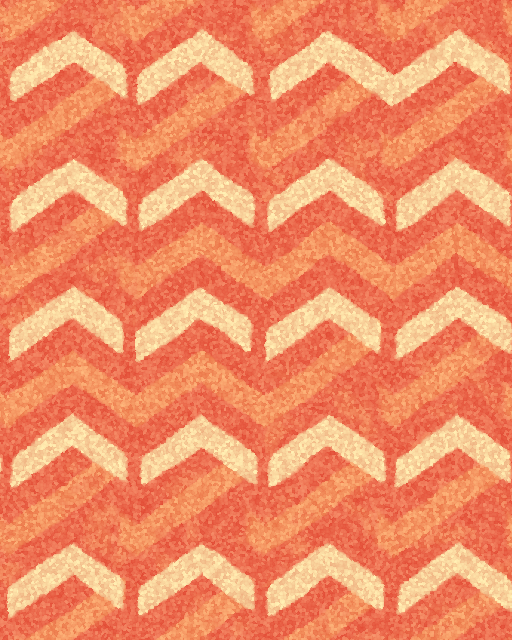
Give the GLSL for this pattern, as a Shadertoy shader.

```glsl
const float PERIOD = 0.2005;                // both ways, in canvas heights
const vec2 FIRST_PEAK = vec2(0.1135, 0.0455); // from the upper left
const float SLOPE = 0.72;
const float STRIPE = 0.25;                  // stripe depth, in periods
const float TUFT_SIZE = 0.0048;
const float EDGE_FUZZ = 0.014;
const vec3 CREAM = vec3(0.975, 0.825, 0.610);
const vec3 ORANGE = vec3(0.960, 0.590, 0.385);
const vec3 CORAL = vec3(0.925, 0.425, 0.310);
const vec3 GRAIN = vec3(0.055, 0.190, 0.150);

vec2 hash2(vec2 p) {
    vec3 q = fract(p.xyx * vec3(0.1031, 0.1030, 0.0973));
    q += dot(q, q.yzx + 33.33);
    return fract((q.xx + q.yz) * q.zy);
}

// Nearest tuft: xy = offset to its centre, z = its random shade
vec3 tuft(vec2 p) {
    vec2 cell = floor(p), f = fract(p);
    vec3 nearest = vec3(9.0, 9.0, 0.0);
    for (int y = -1; y <= 1; y++)
    for (int x = -1; x <= 1; x++) {
        vec2 g = vec2(x, y);
        vec2 offset = g + hash2(cell + g + 71.0) - f;
        if (dot(offset, offset) < dot(nearest.xy, nearest.xy))
            nearest = vec3(offset, hash2(cell + g + 413.0).x);
    }
    return nearest;
}

// Layered sines, about -1 to 1
float waves(vec2 p) {
    float sum = 0.0, amp = 0.5;
    for (int i = 0; i < 4; i++) {
        sum += amp * sin(p.x + 1.7 * sin(p.y)) * cos(p.y - 1.3 * sin(p.x));
        p = mat2(1.5, 1.1, -1.1, 1.5) * p + 2.3;
        amp *= 0.62;
    }
    return sum;
}

float roundBox(vec2 p, vec2 halfSize, float radius) {
    vec2 d = abs(p) - halfSize + radius;
    return length(max(d, 0.0)) + min(max(d.x, d.y), 0.0) - radius;
}

float fill(float dist, float edge) {
    return 1.0 - smoothstep(-edge, edge, dist);
}

// Rows whose lower band runs on as an unbroken zigzag
bool isZigzag(float col, float row) {
    return abs(row - 1.5) < 1.0 && abs(col - 3.5 + 1.5 * row) < 1.2;
}

vec3 chevrons(vec2 p, float edge) {
    vec2 q = (vec2(p.x, 1.0 - p.y) - FIRST_PEAK) / PERIOD;
    float col = floor(q.x + 0.5);
    float u = q.x - col;
    float v = q.y - SLOPE * abs(u);
    float row = floor(v);
    float s = v - row;
    vec2 rnd = hash2(vec2(col, row) + 19.0);
    bool zigzag = isZigzag(col, row);

    // Lower band: a zigzag, or a rising arm that closes a loop
    float band = abs(s - 2.5 * STRIPE) - 0.5 * STRIPE;
    float orange = fill(band, edge);
    if (!zigzag && u > 0.0) {
        float rise = abs(s + 2.0 * SLOPE * u - 2.5 * STRIPE) - 0.5 * STRIPE;
        float arm = fill(max(rise, u - 0.41), edge);
        float stub = fill(max(band, 0.35 + 0.06 * rnd.x - u), 3.0 * edge);
        orange = max(arm, stub);
    }

    // Worn dye: faded loops and patches of stray orange
    float wear = waves(p * 24.0 + 3.0);
    float patchy = smoothstep(0.0, 0.55, wear);
    orange *= 1.0 - (zigzag ? 0.15 : 0.4) * smoothstep(0.1, 0.6, -wear);
    float stray = (zigzag ? 0.15 : 0.55) * patchy * smoothstep(0.25, 0.5, s);
    vec3 color = mix(CORAL, ORANGE, max(orange, stray));

    // Cream cap with uneven rounded ends, now and then joined to the next
    float left = -0.51 + 0.05 * rnd.y;
    float right = rnd.x > 0.93 ? 0.6 : 0.395 + 0.045 * rnd.y;
    vec2 capPos = vec2(u - 0.5 * (left + right), s - 0.5 * STRIPE);
    // Wrapping s keeps the upper edge smooth across rows
    if (s > 0.75) capPos.y -= 1.0;
    float cap = roundBox(capPos, 0.5 * vec2(right - left, STRIPE), 0.045);
    return mix(color, CREAM, fill(cap, edge));
}

void mainImage(out vec4 fragColor, in vec2 fragCoord) {
    vec2 p = fragCoord / iResolution.y;
    float edge = max(EDGE_FUZZ, 1.0 / (iResolution.y * PERIOD));

    // Hand-drawn wobble, then tufts that roughen the borders
    vec2 wobble = vec2(waves(p * 19.0), waves(p * 17.0 + 8.0));
    vec3 pile = tuft(p / TUFT_SIZE);
    vec2 woven = p + 0.0042 * wobble + 0.5 * TUFT_SIZE * pile.xy;
    vec3 color = chevrons(woven, edge);

    // Pile shading and broad mottling
    float shade = (pile.z - 0.5) + 0.35 * (0.4 - length(pile.xy));
    color += GRAIN * (shade + 0.2 * waves(p * 55.0));
    fragColor = vec4(clamp(color, 0.0, 1.0), 1.0);
}
```
